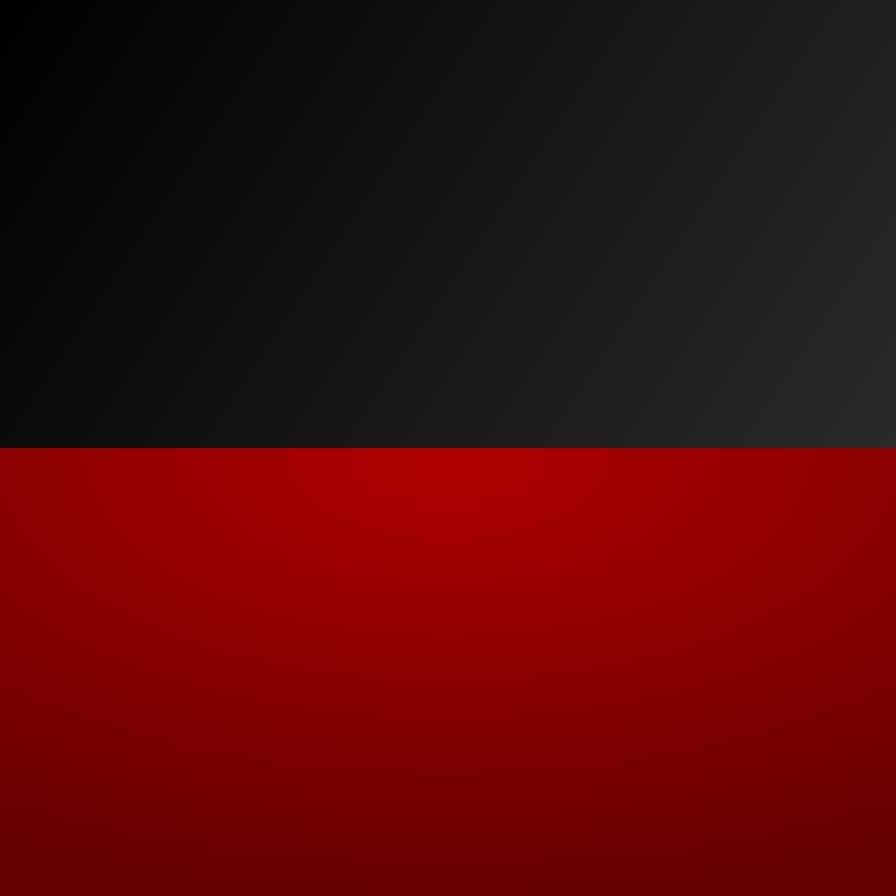
Give the GLSL for this background, as a Shadertoy shader.

```glsl
// Two stacked panels split at mid height: a charcoal panel shaded by a slanted
// linear gradient, above a deep red panel lit by a wide elliptical glow that
// starts near the dividing line and fades toward the bottom corners.

// Black at the upper left corner, soft charcoal at the right end of the divide.
vec3 charcoalPanel(vec2 uv) {
    vec2 fromCorner = vec2(uv.x, 1.0 - uv.y);
    float slant = dot(fromCorner, vec2(0.75, 0.5));
    return mix(vec3(0.0), vec3(0.165), clamp(slant, 0.0, 1.0));
}

// Elliptical falloff, twice as wide as it is tall.
vec3 redPanel(vec2 uv) {
    float reach = length((uv - vec2(0.5, 0.487)) / vec2(1.0, 0.492));
    return mix(vec3(0.69, 0.0, 0.0), vec3(0.396, 0.0, 0.0), min(reach, 1.0));
}

void mainImage(out vec4 fragColor, in vec2 fragCoord) {
    vec2 uv = fragCoord / iResolution.xy;

    // Crisp dividing line, softened over one pixel
    float pixel = 1.0 / iResolution.y;
    float upper = clamp((uv.y - 0.5) / pixel + 0.5, 0.0, 1.0);

    fragColor = vec4(mix(redPanel(uv), charcoalPanel(uv), upper), 1.0);
}
```
